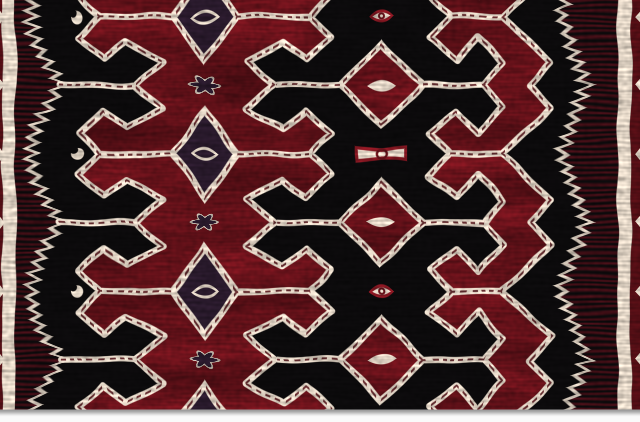
Write a Shadertoy shader that draws this pattern.

```glsl
#define ROWS 3.073          // vertical repeats on the canvas
#define WOBBLE 0.025        // hand-woven irregularity
#define BRAID 0.024         // half width of the outlines
#define WEAR 0.30           // strength of the yarn variation
#define TEETH 12.0          // border teeth per repeat
#define RED vec3(0.38, 0.065, 0.095)
#define BLACK vec3(0.045, 0.04, 0.045)
#define CREAM vec3(0.87, 0.82, 0.76)
#define NAVY vec3(0.16, 0.10, 0.17)

// Half a repeat of each outline, as (across, up)
const vec2 HOOK[6] = vec2[6](vec2(.764, 0), vec2(.921, .152), vec2(.739, .309),
                             vec2(.570, .188), vec2(.303, .327), vec2(.509, .5));
const vec2 SIDE_HOOK[6] = vec2[6](vec2(3.285, 0), vec2(3.127, .158), vec2(3.327, .309),
                                  vec2(3.485, .145), vec2(3.661, .345), vec2(3.521, .5));
const vec2 ZIGZAG[6] = vec2[6](vec2(3.655, 0), vec2(3.834, .167), vec2(4.012, .333),
                               vec2(3.96, .388), vec2(3.908, .444), vec2(3.855, .5));

vec2 gradientAt(vec2 cell) {
    float h = fract(sin(dot(cell, vec2(127.1, 311.7))) * 43758.5);
    return vec2(cos(h * 6.2832), sin(h * 6.2832));
}

float noise(vec2 p) {
    vec2 i = floor(p), f = p - i, s = f * f * (3.0 - 2.0 * f), e = vec2(1, 0);
    return mix(mix(dot(gradientAt(i), f), dot(gradientAt(i + e), f - e), s.x),
               mix(dot(gradientAt(i + e.yx), f - e.yx), dot(gradientAt(i + 1.0), f - 1.0), s.x), s.y);
}

float segment(vec2 p, vec2 a, vec2 b) {
    vec2 d = b - a;
    return length(p - a - d * clamp(dot(p - a, d) / dot(d, d), 0.0, 1.0));
}

// Signed distance to an outline, negative on its left
float outline(vec2 p, vec2 pts[6]) {
    float d = 9.0, side = 1.0;
    for (int i = 0; i < 5; i++) {
        vec2 a = pts[i], b = pts[i + 1];
        d = min(d, segment(p, a, b));
        if ((a.y > p.y) != (b.y > p.y) && p.x < mix(a.x, b.x, (p.y - a.y) / (b.y - a.y))) side = -side;
    }
    return side * d;
}

float diamond(vec2 p, vec2 r) {
    return (abs(p.x) / r.x + abs(p.y) / r.y - 1.0) * r.x * r.y / length(r);
}

float lens(vec2 p, vec2 r) {
    return abs(p.y) - r.y * (1.0 - p.x * p.x / (r.x * r.x));
}

void mainImage(out vec4 fragColor, in vec2 fragCoord) {
    float px = 0.8 * ROWS / iResolution.y;
    float width = ROWS * iResolution.x / iResolution.y;
    vec2 uv = fragCoord * ROWS / iResolution.y;
    #define FILL(d) (1.0 - smoothstep(-px, px, d))
    vec2 p = uv + WOBBLE * vec2(noise(uv * 4.0), noise(uv * 4.0 + 40.0));

    // Fold each repeat about its middle
    float v = p.y - 1.952, row = floor(v + 0.5), local = v - row;
    float a = abs(local), b = 0.5 - a;
    vec2 q = vec2(p.x, a);
    float u = abs(p.x - 1.491), w = p.x - 2.776;

    // Red and black fields
    float hook = outline(vec2(u, a), HOOK);
    float sideHook = outline(q, SIDE_HOOK), zigzag = outline(q, ZIGZAG);
    float navyDiamond = diamond(vec2(u, a), vec2(.236, .315));
    float redDiamond = diamond(vec2(w, b), vec2(.303, .295));
    float red = min(min(hook, max(-sideHook, zigzag)), redDiamond);
    vec3 col = mix(BLACK, RED * (1.0 + 0.4 * noise(p * vec2(.8, 5.0))), FILL(red));
    col = mix(col, NAVY, FILL(navyDiamond));

    // Striped sides behind toothed lines
    float tooth = abs(fract(v * TEETH) - 0.5) * 4.0 - 1.0;
    tooth *= 0.042 + 0.03 * noise(vec2(p.x * 0.5, v * 5.0));
    float leftSide = (p.x - mix(.23, .46, 4.0 * a * a) - tooth) / 2.1;
    float rightSide = (mix(4.08, 4.27, 2.0 * a) + tooth - p.x) / 2.1;
    float sides = min(leftSide, rightSide);
    float stripe = 0.5 + 0.5 * sin(uv.y * 160.0 + 5.0 * noise(uv * vec2(2.0, 9.0)));
    col = mix(col, mix(BLACK, vec3(.26, .055, .085), stripe), FILL(sides));
    col = mix(col, CREAM * 0.92, FILL(abs(sides) - 0.011));

    // Braided outlines with a dashed core
    float line = min(min(abs(hook), abs(sideHook)), min(abs(zigzag), abs(navyDiamond)));
    line = min(line, abs(redDiamond));
    line = min(line, segment(vec2(u, a), vec2(.236, 0), vec2(.764, 0)));
    line = min(line, segment(vec2(abs(w), b), vec2(.303, 0), vec2(.755, 0)));
    line = min(line, segment(q, vec2(.44, .5), vec2(.98, .5)));
    line = min(line, segment(q, vec2(3.285, 0), vec2(3.655, 0)));
    float dash = smoothstep(-0.5, 0.3, sin(p.x * 88.0 + 4.0 * noise(p * 6.0)));
    col = mix(col, CREAM, FILL(line - BRAID));
    col = mix(col, RED * 0.75, 0.85 * dash * FILL(line - 0.3 * BRAID));

    // Eyes, stars, bows and moons
    vec2 m = vec2(w, local);
    float eye = lens(vec2(u, a), vec2(.095, .04));
    col = mix(col, CREAM, FILL(abs(eye) - 0.011));
    col = mix(col, CREAM, FILL(lens(vec2(w, b), vec2(.1, .038))));
    vec2 s = vec2(u, b * 1.5);
    float star = length(s) - 0.08 - 0.024 * cos(6.0 * atan(s.y, s.x));
    col = mix(col, NAVY, FILL(star));
    col = mix(col, CREAM * 0.8, FILL(abs(star) - 0.01));
    bool large = mod(row, 2.0) < 0.5;
    float bow = large ? max(abs(w) - .16, a - .016 - .11 * abs(w)) : lens(m, vec2(.07, .026));
    col = mix(col, RED * 1.35, FILL(bow - 0.024));
    col = mix(col, CREAM, FILL(bow));
    col = mix(col, RED, FILL(abs(length(m) - (large ? 0.032 : 0.02)) - 0.008));
    vec2 moon = vec2(p.x - 0.565, local);
    col = mix(col, CREAM, FILL(max(length(moon) - .045, .03 - length(moon - vec2(-.03, .03)))));

    // Cream selvedges and outer triangles
    float edge = min(p.x, width - p.x) - (p.x > 1.0 ? 0.0 : -0.05);
    float selvedge = abs(edge - 0.115) - 0.048;
    col = mix(col, RED * 0.85, FILL(edge - 0.067));
    col = mix(col, CREAM, FILL(selvedge));
    float outer = min(uv.x, width - uv.x) - 0.035 + 0.8 * min(a, b);
    col = mix(col, CREAM, FILL(outer));

    // Yarn wear, then the lower hem and its shadow
    col *= 1.0 + WEAR * (noise(uv * vec2(5.0, 50.0)) + 0.6 * noise(uv * 28.0));
    float hem = 0.091 - uv.y;
    vec3 ground = mix(vec3(.60), vec3(.98), smoothstep(0.0, 0.055, hem));
    col = mix(ground, col, FILL(hem));
    fragColor = vec4(clamp(col, 0.0, 1.0), 1.0);
}
```
